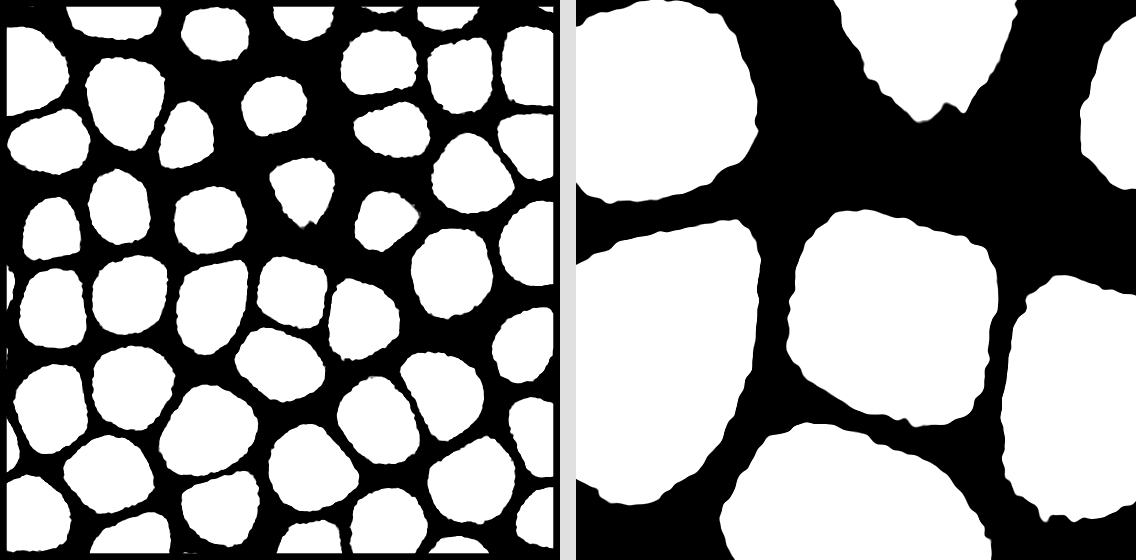
Left, the full canvas; right, a detail of the centre.
This pattern is drawn by a Shadertoy shader. Its source:

```glsl
// Packed rounded cells, white on black, inside a thin black frame.
// Staggered Voronoi seeds give the cells; a soft minimum of the distances to
// all their walls rounds the corners, and noise bends and roughens the rims.

const vec3 WALL_COLOR = vec3(0.0);
const vec3 CELL_COLOR = vec3(1.0);
const vec2 CELL_SIZE = vec2(0.148, 0.165);
const float FRAME_WIDTH = 0.012;

// Integer hash: two values in 0..1 per lattice point
vec2 hash2(vec2 lattice, uint seed) {
    uvec2 q = uvec2(ivec2(lattice) + 4096) + uvec2(seed, seed * 7u);
    q = q * 1664525u + 1013904223u;
    q.x += q.y * 1664525u;
    q.y += q.x * 1664525u;
    q ^= q >> 16u;
    q.x += q.y * 1664525u;
    q.y += q.x * 1664525u;
    q ^= q >> 16u;
    return vec2(q & 65535u) / 65535.0;
}

// Smooth value noise, two channels in 0..1
vec2 noise2(vec2 p, uint seed) {
    vec2 i = floor(p);
    vec2 f = fract(p);
    f = f * f * (3.0 - 2.0 * f);
    vec2 low = mix(hash2(i, seed), hash2(i + vec2(1, 0), seed), f.x);
    vec2 high = mix(hash2(i + vec2(0, 1), seed), hash2(i + vec2(1, 1), seed), f.x);
    return mix(low, high, f.y);
}

// Jittered seed of a lattice cell; odd columns are shifted by half a cell
vec2 seedPoint(vec2 lattice, float jitter) {
    vec2 shift = vec2(0.0, 0.5 * mod(lattice.x, 2.0));
    vec2 offset = 0.5 + jitter * (hash2(lattice, 11u) - 0.5);
    return (lattice + shift + offset) * CELL_SIZE;
}

// Soft distance from p to the walls of its cell, positive inside
float cellDistance(vec2 p, float jitter, float sharpness, float maxRadius) {
    vec2 base = floor(p / CELL_SIZE);
    vec2 center = p;
    float nearest = 1e5;
    for (int y = -2; y <= 2; y++)
    for (int x = -2; x <= 2; x++) {
        vec2 s = seedPoint(base + vec2(x, y), jitter);
        float d = distance(p, s);
        if (d < nearest) { nearest = d; center = s; }
    }

    // Sum over the wall to each neighbour, plus a circle limiting the size
    float sum = exp(-sharpness * (maxRadius - nearest));
    for (int y = -2; y <= 2; y++)
    for (int x = -2; x <= 2; x++) {
        vec2 s = seedPoint(base + vec2(x, y), jitter);
        vec2 toSeed = s - center;
        float gap = length(toSeed);
        if (gap > 1e-4) {
            float wall = dot(0.5 * (s + center) - p, toSeed / gap);
            sum += exp(-sharpness * wall);
        }
    }
    return -log(sum) / sharpness;
}

// Fine ragged offset of the rims
float raggedness(vec2 p) {
    float coarse = noise2(p * 85.0, 31u).x - 0.5;
    float fine = noise2(p * 170.0, 47u).x - 0.5;
    return 0.0042 * coarse + 0.0028 * fine;
}

// Coverage of a shape from its distance, one pixel soft
float coverage(float d, float pixel) {
    return clamp(d / pixel + 0.5, 0.0, 1.0);
}

void mainImage(out vec4 fragColor, in vec2 fragCoord) {
    float pixel = 1.0 / iResolution.y;
    vec2 p = fragCoord * pixel;
    vec2 canvas = iResolution.xy * pixel;

    // Bent walls, with some regions pulled further apart
    vec2 bent = p + 0.024 * (noise2(p * 11.0, 3u) - 0.5);
    float spread = smoothstep(0.5, 0.85, noise2(p * 4.5, 19u).x);
    float halfGap = 0.0066 + 0.018 * spread;
    float cell = cellDistance(bent, 0.58, 70.0, 0.105) - halfGap + raggedness(p);

    // Frame around the canvas
    vec2 edge = min(p, canvas - p);
    float inner = min(edge.x, edge.y) - FRAME_WIDTH;

    float fill = coverage(cell, pixel) * coverage(inner, pixel);
    fragColor = vec4(mix(WALL_COLOR, CELL_COLOR, fill), 1.0);
}
```
